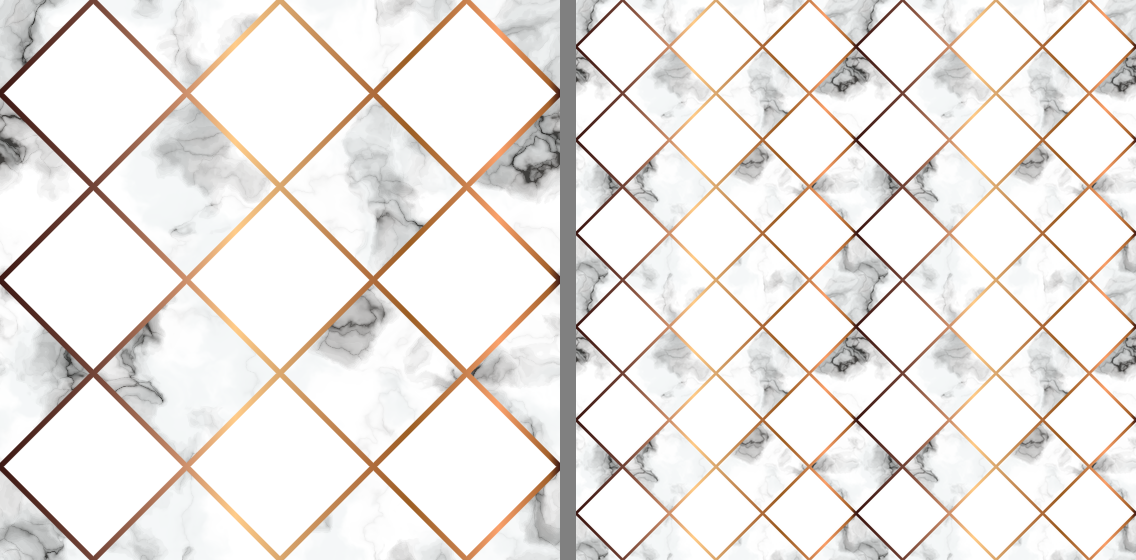
Left: one tile. Right: repeated 2 by 2.
This pattern is drawn by a WebGL 2 fragment shader. Its source:

```glsl
#version 300 es
precision highp float;
// Three by three white diamonds in a copper lattice, over grey-veined marble.
// The lattice is an L1 distance with a horizontal metal gradient; the marble
// combines wrapped fractal noise, ridges and warped cellular borders.
uniform vec2 u_resolution;
out vec4 fragColor;

vec2 hash2(vec2 p) {
    vec3 q = fract(p.xyx * vec3(0.1031, 0.1030, 0.0973));
    q += dot(q, q.yzx + 33.33);
    return fract((q.xx + q.yz) * q.zy);
}

// Value noise that wraps after "period" lattice steps
float wrapNoise(vec2 p, float period) {
    vec2 i = floor(p), f = fract(p);
    f = f * f * f * (f * (f * 6.0 - 15.0) + 10.0);
    float a = hash2(mod(i, period)).x;
    float b = hash2(mod(i + vec2(1, 0), period)).x;
    float c = hash2(mod(i + vec2(0, 1), period)).x;
    float d = hash2(mod(i + 1.0, period)).x;
    return mix(mix(a, b, f.x), mix(c, d, f.x), f.y);
}

float fbm(vec2 uv, float period) {
    float sum = 0.0, amplitude = 0.5;
    for (int i = 0; i < 5; i++) {
        sum += amplitude * wrapNoise(uv * period, period);
        period *= 2.0;
        amplitude *= 0.5;
    }
    return sum;
}

// Gap between the two nearest cell points: zero along cell borders
float cellBorder(vec2 uv, float count) {
    vec2 p = uv * count, cell = floor(p);
    float nearest = 9.0, second = 9.0;
    for (int y = -1; y <= 1; y++)
    for (int x = -1; x <= 1; x++) {
        vec2 c = cell + vec2(x, y);
        float d = length(c + hash2(mod(c, count) + 50.0) - p);
        second = min(second, max(nearest, d));
        nearest = min(nearest, d);
    }
    return second - nearest;
}

vec3 marble(vec2 uv) {
    // Crinkle the domain at two scales
    vec2 warp = vec2(fbm(uv, 7.0), fbm(uv + vec2(0.37, 0.71), 7.0)) - 0.48;
    vec2 fine = vec2(fbm(uv, 19.0), fbm(uv + vec2(0.53, 0.19), 19.0)) - 0.48;
    vec2 q = uv + 0.10 * warp + 0.05 * fine;

    // Smoky clumps broken into soft flat bands
    float clump = smoothstep(0.46, 0.68, fbm(q + vec2(0.13, 0.41), 6.0));
    float smoke = clump * (0.08 + 0.42 * fbm(q, 15.0));
    float band = smoke * 26.0;
    smoke = (floor(band) + smoothstep(0.3, 0.7, fract(band))) / 26.0;

    // Long ridged veins and a finer network, dark only inside clumps
    float ridge = abs(fbm(q + vec2(0.62, 0.27), 5.0) - 0.49);
    float vein = 0.6 * exp(-ridge * 110.0) + 0.4 * exp(-ridge * 28.0);
    float border = cellBorder(q, 20.0);
    float network = 0.5 * exp(-border * 22.0) + 0.5 * exp(-border * 6.0);
    float ink = vein * (0.06 + 0.42 * clump) + network * clump * (0.16 + 0.5 * vein);

    float haze = smoothstep(0.42, 0.60, fbm(q + vec2(0.81, 0.09), 8.0));
    float shade = min(smoke * 0.75 + ink, 0.82);
    return vec3(1.0) - haze * vec3(0.04, 0.03, 0.028) - shade * vec3(0.90, 0.91, 0.92);
}

float ramp(float start, float end, float x) {
    return clamp((x - start) / (end - start), 0.0, 1.0);
}

// Dark bronze to pale gold to copper, returning to bronze at the wrap
vec3 copper(float x) {
    vec3 bronze = vec3(0.24, 0.10, 0.08);
    vec3 c = mix(bronze, vec3(0.45, 0.27, 0.22), ramp(0.0, 0.17, x));
    c = mix(c, vec3(0.80, 0.56, 0.42), ramp(0.17, 0.33, x));
    c = mix(c, vec3(1.00, 0.80, 0.54), ramp(0.33, 0.42, x));
    c = mix(c, vec3(0.84, 0.64, 0.42), ramp(0.42, 0.51, x));
    c = mix(c, vec3(0.68, 0.42, 0.23), ramp(0.51, 0.67, x));
    c = mix(c, vec3(0.61, 0.37, 0.14), ramp(0.67, 0.73, x));
    c = mix(c, vec3(0.78, 0.50, 0.30), ramp(0.73, 0.83, x));
    c = mix(c, vec3(0.98, 0.63, 0.42), ramp(0.83, 0.89, x));
    c = mix(c, vec3(0.64, 0.38, 0.17), ramp(0.89, 0.98, x));
    return mix(c, bronze, ramp(0.98, 1.0, x));
}

void main() {
    vec2 uv = gl_FragCoord.xy / u_resolution;
    vec2 local = abs(fract(uv * 3.0) - 0.5);
    float diamond = (local.x + local.y - 0.5) * 0.7071;
    float pixel = 3.0 / min(u_resolution.x, u_resolution.y);

    // White tiles, marble between them, metal lines on top
    vec3 color = mix(vec3(1.0), marble(uv), smoothstep(-pixel, pixel, diamond));
    float line = 1.0 - smoothstep(-0.7 * pixel, 0.7 * pixel, abs(diamond) - 0.0145);
    color = mix(color, copper(uv.x), line);
    fragColor = vec4(color, 1.0);
}
```
